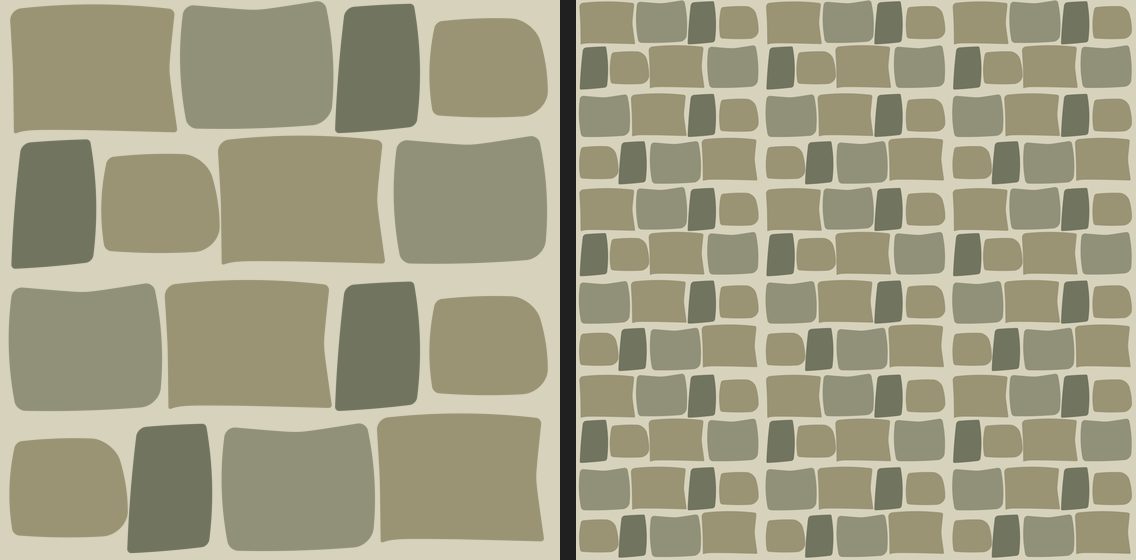
Left: one tile. Right: repeated 3 by 3.
Give the GLSL for this texture, as a WebGL 2 fragment shader.

```glsl
#version 300 es
precision highp float;
// Tiling wall of flat-coloured stones in pale mortar: four stone kinds, each laid
// once in each of four courses. A stone is a rounded box whose sides tilt and bow;
// positions wrap around the canvas, which is 768 units wide and high.

uniform vec2 u_resolution;
out vec4 fragColor;

const float SPAN = 768.0;

// Offset of a side along t in -1..1: bulges are parabolas, dents are soft kinks.
float bend(float t, float tilt, float bow) {
    float profile = bow > 0.0 ? 1.0 - t * t : 1.0 - sqrt(t * t + 0.02);
    return tilt * t + bow * profile;
}

// Signed distance to a stone. Sides run left, right, bottom, top;
// radii run bottom left, bottom right, top left, top right.
float stone(vec2 q, vec4 side, vec4 tilt, vec4 bow, vec4 radii, float spur) {
    vec2 halfSize = 0.5 * vec2(side.x + side.y, side.z + side.w);
    vec2 t = clamp(q / halfSize, -1.1, 1.1);
    bool right = q.x > 0.0;
    bool top = q.y > 0.0;
    float reachX = right ? side.y + bend(t.y, tilt.y, bow.y)
                         : side.x + bend(t.y, tilt.x, bow.x);
    float reachY = top ? side.w + bend(t.x, tilt.w, bow.w)
                       : side.z + bend(t.x, tilt.z, bow.z) + spur * exp(-9.0 * (t.x + 1.0));
    vec2 pair = top ? radii.zw : radii.xy;
    float r = right ? pair.y : pair.x;
    vec2 u = abs(q) - vec2(reachX, reachY) + r;
    return min(max(u.x, u.y), 0.0) + length(max(u, 0.0)) - r;
}

// Offset from a stone centre, taking the shortest way around the tile.
vec2 wrapped(vec2 p, float x, float y) {
    return mod(p - vec2(x, y) + 0.5 * SPAN, SPAN) - 0.5 * SPAN;
}

void main() {
    vec2 p = gl_FragCoord.xy / u_resolution * SPAN;
    float pixel = SPAN / min(u_resolution.x, u_resolution.y);

    // Stone centres, one component per course from the top down
    vec4 slabX = vec4(128, 413, 340, 631), slabY = vec4(673, 493, 295, 112);
    vec4 blockX = vec4(352, 645, 117, 409), blockY = vec4(679, 494, 292, 100);
    vec4 postX = vec4(518, 74, 518, 233), postY = vec4(674, 488, 293, 98);
    vec4 cobbleX = vec4(669, 219, 669, 93), cobbleY = vec4(675, 489, 294, 99);

    // Nearest stone of each kind
    float slab = SPAN, block = SPAN, post = SPAN, cobble = SPAN;
    for (int row = 0; row < 4; row++) {
        slab = min(slab, stone(wrapped(p, slabX[row], slabY[row]),
            vec4(112, 113.5, 84.5, 82), vec4(3, -1.5, 2, 0),
            vec4(-2, -10.5, -1, 7), vec4(4, 5, 16, 8), 9.0));
        block = min(block, stone(wrapped(p, blockX[row], blockY[row]),
            vec4(97, 97, 84, 86), vec4(2, -3, -3, 3.5),
            vec4(8, 8, 3, -12), vec4(12, 24, 14, 12), 0.0));
        post = min(post, stone(wrapped(p, postX[row], postY[row]),
            vec4(51.5, 51, 84, 86), vec4(-7, -1, -4.5, 3),
            vec4(2, 7, 1, 1), vec4(6, 9, 12, 5), 0.0));
        cobble = min(cobble, stone(wrapped(p, cobbleX[row], cobbleY[row]),
            vec4(73, 71, 65, 64), vec4(-2, -9, 0, 1),
            vec4(7, 9, 3, 4), vec4(8, 32, 8, 28), 0.0));
    }

    // Paint the stones over the mortar with soft edges
    float edge = 0.75 * pixel;
    vec3 mortar = vec3(0.839, 0.824, 0.737);
    vec3 tan_ = vec3(0.604, 0.576, 0.455);
    vec3 sage = vec3(0.565, 0.569, 0.471);
    vec3 moss = vec3(0.443, 0.455, 0.369);
    vec3 color = mix(mortar, tan_, smoothstep(edge, -edge, min(slab, cobble)));
    color = mix(color, sage, smoothstep(edge, -edge, block));
    color = mix(color, moss, smoothstep(edge, -edge, post));
    fragColor = vec4(color, 1.0);
}
```
